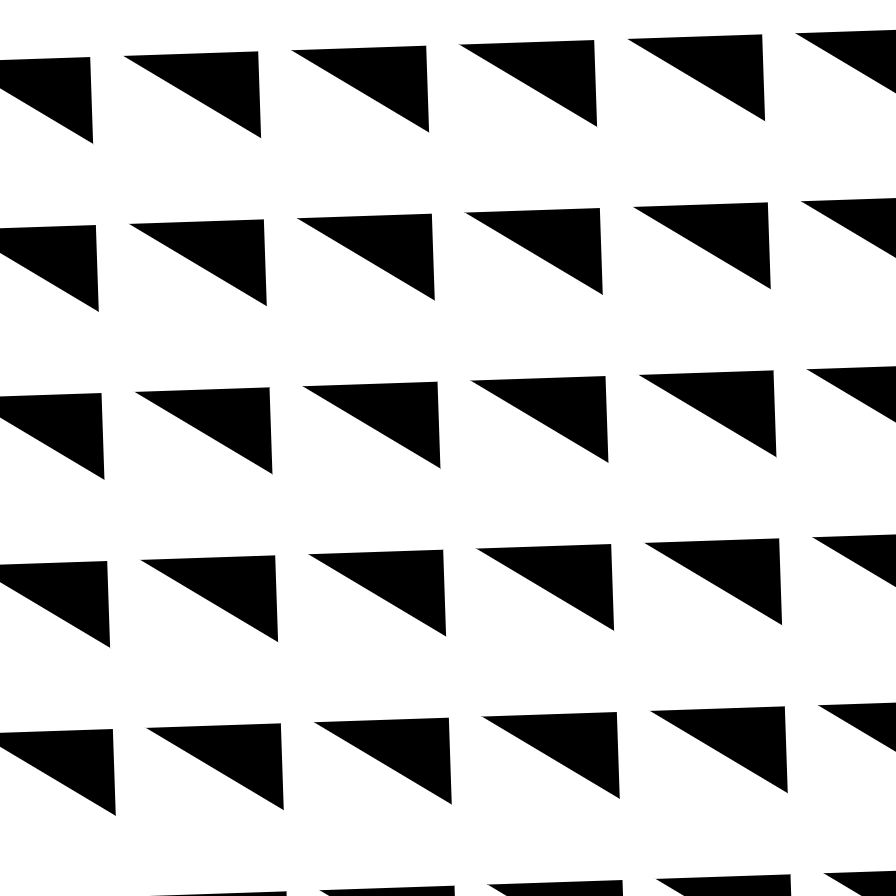
Give the GLSL for this pattern, as a WebGL 2 fragment shader.

```glsl
#version 300 es
precision highp float;
// Black right triangles repeated on a slightly tilted square lattice over white.

uniform vec2 u_resolution;
out vec4 fragColor;

const vec3 PAPER = vec3(1.0);
const vec3 INK = vec3(0.0);

const float PITCH = 0.1876;                  // lattice spacing, canvas units
const float TILT = 0.0337;                   // counterclockwise, radians
const vec2 ANCHOR = vec2(0.4883, 0.5740);    // right-angle corner of one triangle
const vec2 LEGS = vec2(0.803, 0.517);        // triangle width and height, in cells
const vec2 CELL_MARGIN = vec2(0.1, 0.25);    // gap right of and above the corner

// Coordinates in a frame turned counterclockwise by angle.
vec2 toTiltedFrame(vec2 p, float angle) {
    float c = cos(angle), s = sin(angle);
    return vec2(c * p.x + s * p.y, c * p.y - s * p.x);
}

// Wraps p into a unit cell reaching margin beyond the origin.
vec2 repeatCell(vec2 p, vec2 margin) {
    return fract(p - margin) + margin - 1.0;
}

// Edge distance of a right triangle: corner at the origin, legs left and down.
float rightTriangle(vec2 p, vec2 legs) {
    vec2 slopeNormal = -normalize(legs.yx);
    float slope = dot(p + vec2(legs.x, 0.0), slopeNormal);
    return max(max(p.x, p.y), slope);
}

// Antialiased coverage of the region where d is negative.
float coverage(float d, float pixel) {
    return clamp(0.5 - d / pixel, 0.0, 1.0);
}

void main() {
    float canvasSize = min(u_resolution.x, u_resolution.y);
    vec2 uv = gl_FragCoord.xy / canvasSize;
    float pixel = 1.0 / (canvasSize * PITCH);

    // Lattice position, then the triangle within its cell
    vec2 lattice = toTiltedFrame(uv - ANCHOR, TILT) / PITCH;
    vec2 cell = repeatCell(lattice, CELL_MARGIN);
    float ink = coverage(rightTriangle(cell, LEGS), pixel);

    fragColor = vec4(mix(PAPER, INK, ink), 1.0);
}
```
